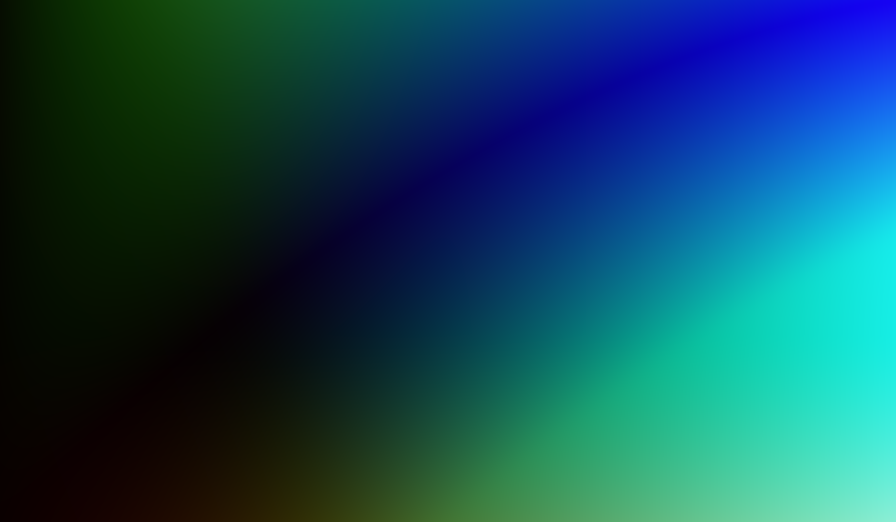
Reproduce this background procedurally as a WebGL 2 fragment shader.

```glsl
#version 300 es
precision highp float;

uniform vec2 u_resolution;
out vec4 fragColor;

// Smooth versions of max(v, 0) and min(a, b)
float softPositive(float v, float width) {
    return 0.5 * (v + sqrt(v * v + width * width));
}

float softMin(float a, float b, float width) {
    return a - softPositive(a - b, width);
}

// Height of the dark arc running from corner to corner
float arcHeight(float x) {
    return x * (1.7 - 0.7 * x);
}

// Green grows away from the arc and levels off below it
float greenLight(vec2 uv, float arc) {
    float above = softPositive(uv.y - arc, 0.006);
    float below = softPositive(arc - uv.y, 0.006);
    float plateau = 0.45 + 0.45 * (1.0 - uv.x);
    float upper = above * (0.05 + 1.9 * uv.x);
    float lower = softMin(below, plateau, 0.03) * 2.08 * pow(uv.x, 1.6);
    return upper + lower;
}

// Blue rises to the right along a slanted front
float blueLight(vec2 uv) {
    float front = mix(0.35, 0.16, uv.y);
    float ramp = (1.3 - 0.1 * uv.y) * (uv.x - front);
    return softMin(softPositive(ramp, 0.06), 0.96, 0.05);
}

// Red warms the floor, the far right and a patch near the top left
float redLight(vec2 uv) {
    float floorFade = pow(max(1.0 - uv.y / 0.36, 0.0), 1.5);
    float floorGlow = (0.02 + 0.44 * uv.x) * floorFade;
    float patchOffset = (uv.x - 0.24) / 0.15;
    float patchGlow = 0.06 * pow(uv.y, 3.0) * exp(-patchOffset * patchOffset);
    float edgeGlow = 0.07 * pow(uv.x, 6.0);
    return 0.02 + floorGlow + patchGlow + edgeGlow;
}

void main() {
    vec2 uv = gl_FragCoord.xy / u_resolution;
    float arc = arcHeight(uv.x);
    vec3 color = vec3(redLight(uv), greenLight(uv, arc), blueLight(uv));
    fragColor = vec4(clamp(color, 0.0, 1.0), 1.0);
}
```
